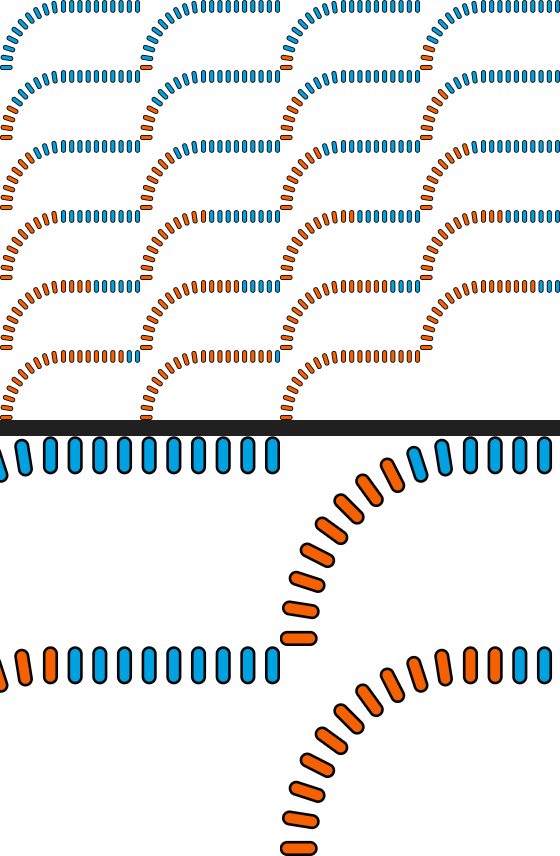
Top: the whole. Bottom: its middle third, enlarged.
Write a Shadertoy shader that draws this pattern.

```glsl
// Rows of bent pill chains whose orange part grows from cell to cell until no blue is left.

// Signed distance to a pill with its long axis along a unit direction
float pillDistance(vec2 p, vec2 axis, float halfAxis, float radius) {
    return length(p - axis * clamp(dot(p, axis), -halfAxis, halfAxis)) - radius;
}

float coverage(float dist, float pixel) {
    return clamp(0.5 - dist / pixel, 0.0, 1.0);
}

void mainImage(out vec4 fragColor, in vec2 fragCoord) {
    const vec3 blue = vec3(0.0, 0.63, 0.88);
    const vec3 orange = vec3(0.96, 0.38, 0.0);
    const vec3 ink = vec3(0.02);

    // Cells are two units wide and one unit high: 4 across, 6 down
    vec2 p = fragCoord / iResolution.xy * vec2(8.0, 6.0);
    float pixel = 6.0 / iResolution.y;
    int column = int(floor(p.x * 0.5));
    int row = 5 - int(floor(p.y));
    int cell = row * 4 + column;
    vec2 local = vec2(mod(p.x, 2.0), fract(p.y));

    // The orange count pauses twice early on
    int orangeCount = cell - min((cell - 1) / 4, 2);

    vec3 color = vec3(1.0);
    if (cell < 23) {
        for (int i = 0; i < 20; i++) {
            // Ten pills fan round a quarter ellipse, ten continue straight
            float angle = radians(9.0 * float(min(i, 10)));
            vec2 axis = vec2(-cos(angle), sin(angle));
            vec2 center = vec2(0.907, 0.036) + axis * vec2(0.818, 0.872);
            center.x += 0.1175 * float(max(i - 10, 0));

            float dist = pillDistance(local - center, axis, 0.0545, 0.036);
            vec3 fill = i < orangeCount ? orange : blue;
            color = mix(color, ink, coverage(dist, pixel));
            color = mix(color, fill, coverage(dist + 0.0125, pixel));
        }
    }
    fragColor = vec4(color, 1.0);
}
```
